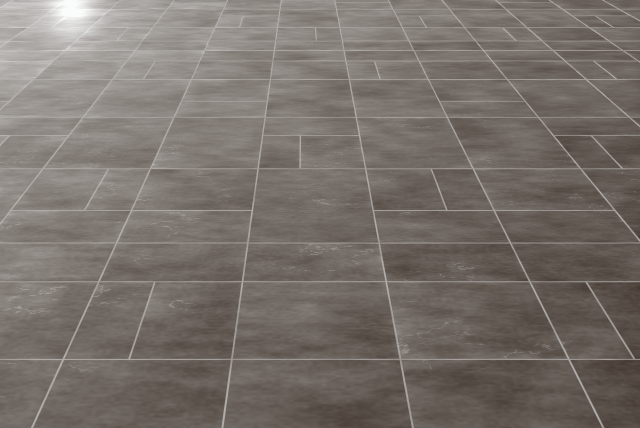
Reproduce this texture procedurally as a Shadertoy shader.

```glsl
// Slate tile floor in perspective: pale grout, mixed tile sizes, window sheen at upper left
#define HORIZON 1.391            // height of the vanishing point
#define VANISH_X 0.711           // its distance from the left edge
#define COLUMN_WIDTH 0.32        // tile width per unit below the horizon
#define ROW_DEPTH 0.2304         // tile depth in inverse distance
#define FIRST_ROW 0.8125         // inverse distance of the first full joint
#define COLUMN_SHIFT 0.43
#define LONG_CUT 0.61            // where a tile is divided
#define GROUT_HALF 0.0012
#define GRAIN 0.85               // strength of the stone pattern
#define DARK_STONE vec3(0.29, 0.25, 0.22)
#define PALE_STONE vec3(0.75, 0.74, 0.73)

float hash(vec2 p) {
    return fract(sin(dot(p, vec2(127.1, 311.7))) * 43758.5453);
}

float noise(vec2 p) {
    vec2 i = floor(p), f = fract(p);
    f = f * f * (3.0 - 2.0 * f);
    return mix(mix(hash(i), hash(i + vec2(1, 0)), f.x),
               mix(hash(i + vec2(0, 1)), hash(i + vec2(1, 1)), f.x), f.y);
}

float fbm(vec2 p) {
    float sum = 0.0, amp = 0.5;
    for (int i = 0; i < 5; i++) {
        sum += amp * noise(p);
        p = mat2(1.9, 0.25, -0.35, 2.1) * p + 7.3;
        amp *= 0.55;
    }
    return sum;
}

// Whole-number remainder, safe for negative indices
float cycle(float i, float n) {
    return floor(mod(i + 0.5, n));
}

// Returns distances to the nearest upright and level joint; piece identifies the stone
vec2 tileJoints(vec2 floorPos, out vec2 piece) {
    vec2 cell = floor(floorPos), f = fract(floorPos);
    float phase = cycle(cell.y, 4.0);
    bool oddRow = cycle(cell.y, 2.0) > 0.5;
    bool special = cycle(cell.x + cell.y, 3.0) > 1.5;
    bool rowCut = phase < 0.5 || (phase < 1.5 && cycle(cell.x, 3.0) > 0.5);
    float cut = oddRow ? 1.0 - LONG_CUT : LONG_CUT;
    bool upper = f.y > cut;

    piece = cell;
    vec2 d = min(f, 1.0 - f);
    if (special || rowCut) {
        d.y = min(d.y, abs(f.y - cut));
        piece.y += upper ? 0.5 : 0.0;
    }
    if (special && phase < 2.5 && upper == oddRow) {
        d.x = min(d.x, abs(f.x - 1.0 + cut));
        piece.x += f.x > 1.0 - cut ? 0.5 : 0.0;
    }
    return d;
}

void mainImage(out vec4 fragColor, in vec2 fragCoord) {
    vec2 uv = fragCoord / iResolution.y;
    float across = fragCoord.x / iResolution.x;
    float pixel = 1.0 / iResolution.y;

    // Project the canvas onto the floor
    float drop = HORIZON - uv.y;
    float slant = (uv.x - VANISH_X) / drop;
    vec2 floorPos = vec2(slant / COLUMN_WIDTH + COLUMN_SHIFT,
                         (1.0 / drop - FIRST_ROW) / ROW_DEPTH);
    vec2 piece;
    vec2 joint = tileJoints(floorPos, piece);
    vec2 dist = joint * vec2(COLUMN_WIDTH * drop * inversesqrt(1.0 + slant * slant),
                             ROW_DEPTH * drop * drop);

    // Broad light: brighter towards the left and the far end
    float left = 1.0 - across;
    float tone = 0.09 + 0.21 * left + 0.22 * uv.y * uv.y + 0.32 * left * uv.y;

    // Stone: clouds, streaks along the width and a shade per piece
    float seed = hash(piece * 2.0 + 3.7);
    vec2 stonePos = floorPos + vec2(seed, hash(piece + 9.1)) * 40.0;
    float clouds = fbm(stonePos * vec2(2.2, 3.5)) - 0.5;
    float streaks = fbm(stonePos * vec2(5.0, 19.0)) - 0.5;
    float speckle = noise(stonePos * vec2(38.0, 75.0)) - 0.5;
    float near = smoothstep(0.35, 1.1, drop);
    tone += GRAIN * (0.45 * clouds + (0.14 + 0.16 * near) * streaks + 0.1 * near * speckle);
    tone += 0.1 * (seed - 0.5);

    // Pale veins and scuffs, heavier beside the joints
    float bend = fbm(stonePos * vec2(2.5, 5.0) + 17.0);
    float vein = 1.0 - smoothstep(0.0, 0.018, abs(bend - 0.52));
    float patches = smoothstep(0.5, 0.75, noise(stonePos * 2.7 + 5.0));
    tone += 0.22 * vein * patches * near * smoothstep(0.35, 0.65, streaks + 0.5);
    float edge = exp(-22.0 * min(joint.x, joint.y));
    tone += 0.18 * edge * patches * (0.5 + streaks);

    // Window reflection on the far floor
    vec2 glare = (uv - vec2(0.17, 1.02)) / vec2(0.055, 0.10);
    vec2 halo = (uv - vec2(0.14, 0.96)) / vec2(0.24, 0.20);
    tone += 0.7 * exp(-dot(glare, glare)) + 0.16 * exp(-dot(halo, halo));

    // Grout, thinner on level joints and unevenly worn
    vec2 halfWidth = GROUT_HALF * vec2(0.65 + 0.95 * drop, 0.25 + 0.75 * drop);
    vec2 cover = clamp((halfWidth - dist) / pixel + 0.5, 0.0, 1.0);
    cover *= vec2(0.9, 0.8) * (0.7 + 0.3 * noise(floorPos * 9.0));
    tone = mix(tone, max(0.95, tone + 0.15), max(cover.x, cover.y));

    vec3 color = mix(DARK_STONE, PALE_STONE, clamp(tone, -0.12, 1.5));
    fragColor = vec4(clamp(color, 0.0, 1.0), 1.0);
}
```
